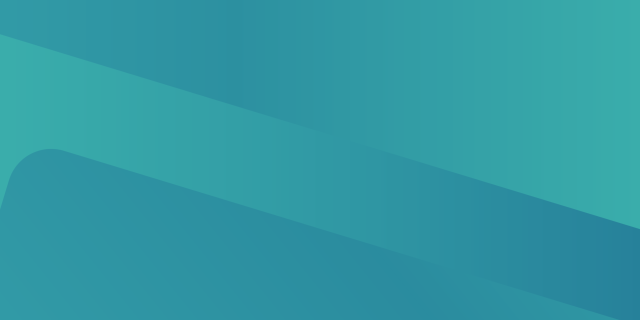
Reproduce this background procedurally as a WebGL 2 fragment shader.

```glsl
#version 300 es
precision highp float;

uniform vec2 u_resolution;
out vec4 fragColor;

#define TEAL_LIGHT vec3(0.228, 0.680, 0.672)
#define TEAL_SOFT vec3(0.194, 0.605, 0.652)
#define TEAL_MID vec3(0.186, 0.594, 0.642)
#define TEAL_DEEP vec3(0.173, 0.565, 0.629)
#define BLUE_DEEP vec3(0.150, 0.505, 0.605)
#define SLOPE 0.3045
#define BAND_TOP 0.893
#define CARD_CENTER vec2(0.160, 0.3966)
#define CARD_RADIUS 0.138
#define STRIPE_WIDTH 0.055

// Three-stop gradient over t in 0..2, with the middle stop at a chosen place
vec3 ramp(vec3 first, vec3 middle, vec3 last, float stop, float t) {
    vec3 rising = mix(first, middle, clamp(t / stop, 0.0, 1.0));
    return mix(rising, last, clamp((t - stop) / (2.0 - stop), 0.0, 1.0));
}

// Signed distance to a quarter plane with a rounded upper left corner
float cornerDistance(vec2 q, float radius) {
    vec2 w = vec2(-q.x, q.y);
    return length(max(w, 0.0)) + min(max(w.x, w.y), 0.0) - radius;
}

// Antialiased coverage of the inside of a shape
float coverage(float dist, float pixel) {
    return 1.0 - smoothstep(-0.7 * pixel, 0.7 * pixel, dist);
}

// Soft steps that give the gradients faint vertical stripes
float striped(float x) {
    float cell = x / STRIPE_WIDTH;
    float stepped = floor(cell) + smoothstep(0.7, 1.0, fract(cell));
    return mix(x, stepped * STRIPE_WIDTH, 0.6);
}

void main() {
    float pixel = 1.0 / u_resolution.y;
    vec2 p = gl_FragCoord.xy * pixel;
    float x = striped(p.x);

    // Axes along and across the falling diagonal
    vec2 along = normalize(vec2(1.0, -SLOPE));
    vec2 across = vec2(-along.y, along.x);

    // Upper field
    vec3 color = ramp(TEAL_SOFT, TEAL_DEEP, TEAL_LIGHT, 0.72, x);

    // Diagonal band
    vec3 band = ramp(TEAL_LIGHT, TEAL_MID, BLUE_DEEP, 1.09, x);
    float bandDist = dot(p - vec2(0.0, BAND_TOP), across);
    color = mix(color, band, coverage(bandDist, pixel));

    // Rounded card, shaded on a tilted axis
    vec2 q = p - CARD_CENTER;
    vec2 local = vec2(dot(q, along), dot(q, across));
    vec3 cardShade = mix(TEAL_DEEP, BLUE_DEEP, 0.3);
    vec3 card = ramp(TEAL_SOFT, cardShade, TEAL_MID, 1.35, p.x + 0.8 * p.y);
    color = mix(color, card, coverage(cornerDistance(local, CARD_RADIUS), pixel));

    fragColor = vec4(color, 1.0);
}
```
